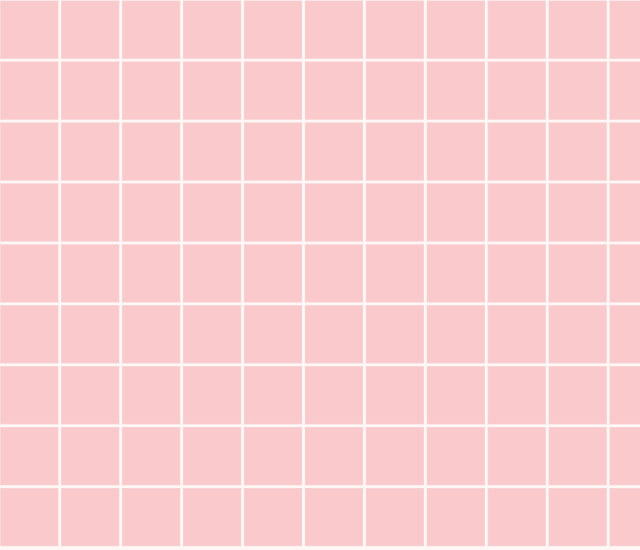
Reproduce this pattern procedurally as a Shadertoy shader.

```glsl
// Lengths are fractions of the canvas width, measured from the top left
const float PITCH = 0.0952;
const vec2 FIRST_LINE = vec2(0.0934, 0.0940);
const float LAST_ROW = 8.0;
const float LINE_HALF_WIDTH = 0.0021;
const float LINE_BLUR = 0.0009;
const float FRINGE_HALF_WIDTH = 0.0034;
const float FRINGE_BLUR = 0.0006;

const vec3 TILE_PINK = vec3(0.98, 0.79, 0.80);
const vec3 FRINGE_PINK = vec3(0.96, 0.82, 0.83);
const vec3 LINE_WHITE = vec3(1.00, 0.97, 0.96);

// Distance on each axis to the nearest grid line
vec2 gridDistance(vec2 p) {
    vec2 cell = (p - FIRST_LINE) / PITCH;
    vec2 d = abs(fract(cell + 0.5) - 0.5) * PITCH;
    // The last horizontal line runs on to the bottom edge
    if (cell.y > LAST_ROW) d.y = 0.0;
    return d;
}

// Soft coverage of a band, never sharper than one pixel
float band(float d, float halfWidth, float blur, float pixel) {
    float soft = max(blur, 0.5 * pixel);
    return 1.0 - smoothstep(halfWidth - soft, halfWidth + soft, d);
}

void mainImage(out vec4 fragColor, in vec2 fragCoord) {
    float pixel = 1.0 / iResolution.x;
    vec2 p = vec2(fragCoord.x, iResolution.y - fragCoord.y) * pixel;

    vec2 axisDistance = gridDistance(p);
    float d = min(axisDistance.x, axisDistance.y);

    // Flat tile, dull fringe, then the pale line on top
    vec3 color = TILE_PINK;
    color = mix(color, FRINGE_PINK, band(d, FRINGE_HALF_WIDTH, FRINGE_BLUR, pixel));
    color = mix(color, LINE_WHITE, band(d, LINE_HALF_WIDTH, LINE_BLUR, pixel));

    fragColor = vec4(color, 1.0);
}
```
